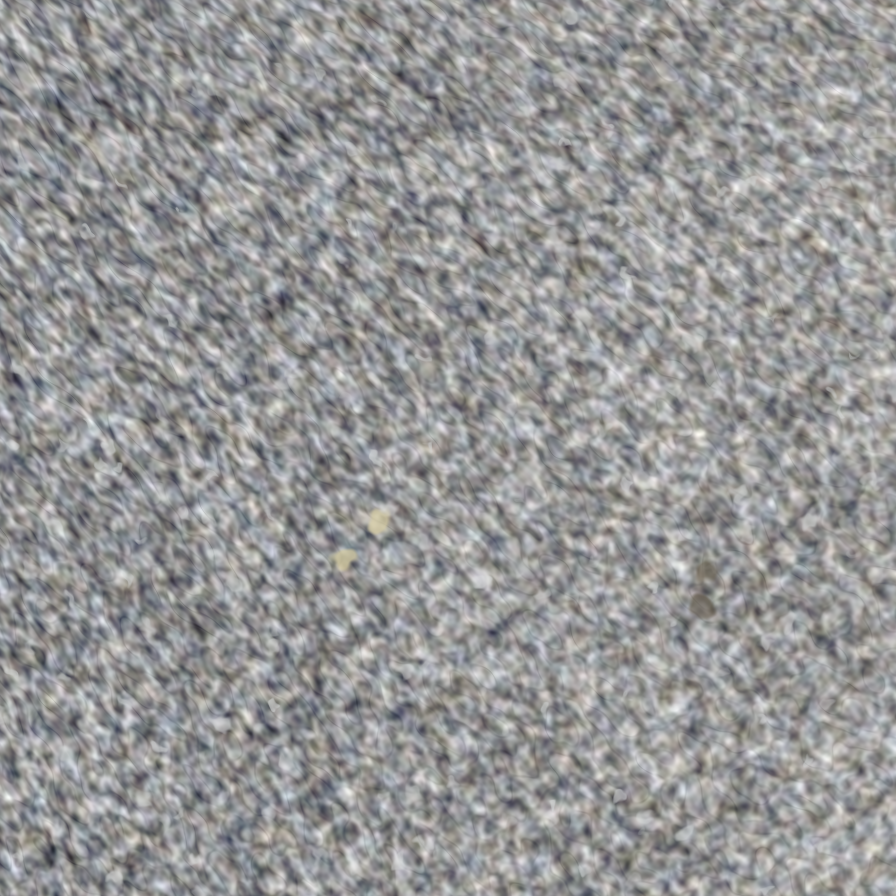
Write a three.js fragment shader that draws this texture.

```glsl
// Fine-grained grey stone with slanted grains, pale flecks and faint mottling.
varying vec2 vUv;

#define BASE_GREY vec3(0.580, 0.580, 0.580)
#define PALE_FLECK vec3(0.84, 0.85, 0.85)
#define YELLOW_FLECK vec3(0.84, 0.80, 0.64)
#define BROWN_STAIN vec3(0.36, 0.32, 0.25)
#define GRAIN_FREQ vec2(86.0, 54.0)
#define FINE_FREQ vec2(142.0, 98.0)
#define CLUMP_FREQ vec2(40.0, 29.0)
#define GRAIN_CONTRAST 1.05
#define TINT_STRENGTH 0.075
#define FLECK_GRID 32.0
#define FLECK_DENSITY 0.22

float hash(vec2 p) {
  vec3 q = fract(vec3(p.xyx) * 0.1031);
  q += dot(q, q.yzx + 33.33);
  return fract((q.x + q.y) * q.z);
}

vec2 hash2(vec2 p) {
  return vec2(hash(p), hash(p + 57.3));
}

float cornerSlope(vec2 cell, vec2 offset) {
  float angle = 6.2832 * hash(cell);
  return dot(vec2(cos(angle), sin(angle)), offset);
}

// Gradient noise, roughly -0.7 to 0.7
float noise(vec2 p) {
  vec2 i = floor(p), f = fract(p);
  vec2 w = f * f * f * (f * (f * 6.0 - 15.0) + 10.0);
  vec2 e = vec2(1.0, 0.0);
  float low = mix(cornerSlope(i, f), cornerSlope(i + e, f - e), w.x);
  float high = mix(cornerSlope(i + e.yx, f - e.yx), cornerSlope(i + 1.0, f - 1.0), w.x);
  return mix(low, high, w.y);
}

// Across/along-grain coordinates; the grain turns flatter to the upper right
vec2 grainSpace(vec2 p) {
  float across = 0.85 * p.x - 0.15 * p.x * p.x + 0.5 * p.y + 0.15 * p.y * p.y;
  float along = 0.85 * p.y - 0.15 * p.y * p.y - 0.5 * p.x - 0.15 * p.x * p.x;
  return vec2(across, along) + 2.0;
}

// Three grain sizes, with dark crevices on the fold lines
float grains(vec2 g) {
  g += 0.004 * vec2(noise(g * 33.0), noise(g * 33.0 + 71.0));
  float clump = noise(g * CLUMP_FREQ + 11.0);
  float grain = noise(g * GRAIN_FREQ);
  float fine = noise(g * FINE_FREQ + 37.0);
  float fold = abs(noise(g * vec2(62.0, 30.0) + 90.0));
  float crevice = 1.0 - smoothstep(0.0, 0.12, fold);
  return 0.19 * clump + 0.32 * grain + 0.22 * fine - 0.055 * (crevice - 0.3);
}

// Scattered small pale chips, one candidate per cell
float paleFlecks(vec2 g) {
  vec2 p = g * FLECK_GRID;
  p += 0.35 * vec2(noise(p * 3.0), noise(p * 3.0 + 19.0));
  vec2 cell = floor(p);
  float cover = 0.0;
  for (int y = -1; y <= 1; y++) {
    for (int x = -1; x <= 1; x++) {
      vec2 id = cell + vec2(float(x), float(y));
      float present = step(hash(id + 140.0), FLECK_DENSITY);
      vec2 d = (p - id - hash2(id)) * vec2(1.25, 0.85);
      float radius = mix(0.14, 0.34, hash(id + 230.0));
      float chip = 1.0 - smoothstep(0.45 * radius, 1.25 * radius, length(d));
      cover = max(cover, present * chip * mix(0.25, 0.85, hash(id + 310.0)));
    }
  }
  return cover;
}

// Soft ragged blot
float blot(vec2 p, vec2 center, float radius) {
  float ragged = length(p - center) + 0.012 * noise(p * 65.0);
  return 1.0 - smoothstep(0.6 * radius, 1.3 * radius, ragged);
}

void main() {
  vec2 p = vUv;
  vec2 g = grainSpace(p);

  // Broad light, darker to the left, and cloudy mottling
  float light = 0.06 * (p.x - 0.5) + 0.07 * noise(p * 5.0 + 3.0) + 0.07 * noise(p * 13.0 + 40.0);
  float contrast = GRAIN_CONTRAST * mix(1.1, 0.9, p.x);
  vec3 color = BASE_GREY + light + contrast * grains(g);

  // Warm and cool grains
  float warmth = noise(g * vec2(60.0, 42.0) + 150.0) + 0.6 * noise(p * 24.0 + 80.0);
  float rosy = noise(g * vec2(75.0, 50.0) + 260.0);
  warmth += 0.16 * (p.x - 0.6);
  color += TINT_STRENGTH * (warmth * vec3(0.6, 0.1, -0.7) + rosy * vec3(0.3, -0.3, 0.2));
  color.b += 0.03 * (1.0 - smoothstep(0.3, 0.5, color.g));

  // Chips and rare stains
  color = mix(color, PALE_FLECK, 0.7 * paleFlecks(g));
  for (int i = 0; i < 2; i++) {
    float k = float(i);
    color = mix(color, YELLOW_FLECK, 0.75 * blot(p, vec2(0.385, 0.376) + k * vec2(0.038, 0.043), 0.013));
    color = mix(color, BROWN_STAIN, 0.6 * blot(p, vec2(0.782, 0.322) + k * vec2(0.006, 0.042), 0.013));
  }

  gl_FragColor = vec4(clamp(color, 0.0, 1.0), 1.0);
}
```
